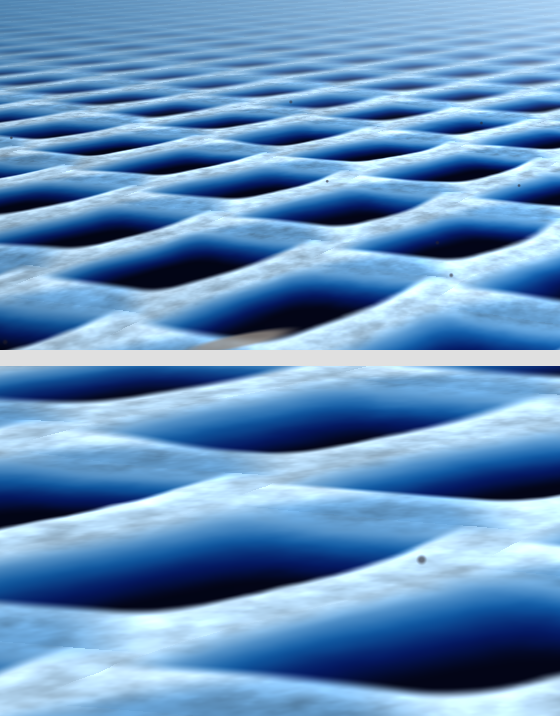
Top, the full canvas; bottom, a detail of the centre.
This texture is drawn by a Shadertoy shader. Its source:

```glsl
// Blue painted expanded-metal mesh receding in perspective with shallow focus.
// Screen points map to a sheared lattice; each cell is a hole whose far wall
// darkens with depth until the lit top of the nearer strand cuts it off.

float hash(vec2 p) {
    p = fract(p * vec2(0.1031, 0.1137));
    p += dot(p, p.yx + 33.33);
    return fract((p.x + p.y) * p.x * 17.31);
}

float noise(vec2 p) {
    vec2 cell = floor(p), f = fract(p);
    f = f * f * (3.0 - 2.0 * f);
    return mix(mix(hash(cell), hash(cell + vec2(1, 0)), f.x),
               mix(hash(cell + vec2(0, 1)), hash(cell + vec2(1, 1)), f.x), f.y);
}

float fbm(vec2 p) {
    float sum = 0.0, gain = 0.5;
    for (int k = 0; k < 3; k++) {
        sum += gain * noise(p + 50.0);
        p = mat2(1.6, 1.2, -1.2, 1.6) * p;
        gain *= 0.5;
    }
    return sum / 0.875;
}

float smoothMin(float a, float b, float k) {
    float h = max(k - abs(a - b), 0.0) / k;
    return min(a, b) - h * h * k * 0.25;
}

void mainImage(out vec4 fragColor, in vec2 fragCoord) {
    const vec3 LIGHT = vec3(0.70, 0.84, 0.95);
    const vec3 SKY = vec3(0.37, 0.61, 0.82);
    const vec3 BLUE = vec3(0.06, 0.36, 0.65);
    const vec3 NAVY = vec3(0.015, 0.09, 0.38);
    const vec3 BLACK = vec3(0.01, 0.02, 0.09);

    // Perspective ground plane, then lattice coordinates
    vec2 p = fragCoord / iResolution.xy * vec2(1.6, 1.0);
    float depth = 1.0 / (1.208 - p.y);
    vec2 ground = vec2((p.x - 0.8) * depth - 0.03, depth - 0.912);
    vec2 q = vec2(-1.544 * ground.x + 3.983 * ground.y,
                  0.919 * ground.x + 2.59 * ground.y);

    // Blur radius grows away from the focal band
    float blur = 0.002 + 0.02 * abs(p.y - 0.55);
    float soft = (blur + 0.5 / iResolution.y) * 4.0 * depth * depth;
    float detail = 1.0 - smoothstep(0.04, 0.35, soft);
    float grain = fbm(q * vec2(13.0, 17.0)) - 0.5;
    float mottle = fbm(q * vec2(3.0, 4.0)) - 0.5;

    // Hand-formed irregularity and the sway of the long ridges
    q += 0.10 * (vec2(noise(q * 1.7 + 20.0), noise(q * 1.7 + 70.0)) - 0.5);
    q.x += 0.035 * sin(6.283 * q.y) + 0.02 * grain * detail;

    // Cell-local position: a crosses the ridges, b crosses the short strands
    float row = floor(q.x + 0.5);
    float a = q.x - row;
    float along = q.y + 0.3 * a;
    float column = floor(along + 0.5);
    float b = along - column;
    float wall = smoothMin(0.5 - a, 1.3 * (0.5 - b), 0.12);
    float lip = smoothMin(a + 0.5, b + 0.5, 0.12);

    // Lit tops: pale on the ridges, bluer on the short strands
    float strand = smoothstep(0.0, 0.28, abs(b) - abs(a));
    vec3 top = mix(LIGHT, SKY, 0.85 * strand);
    top *= 1.0 + 0.35 * mottle + 0.4 * grain * detail;

    // Far wall of the hole, falling from light to shadow
    float variation = 0.9 + 0.2 * hash(vec2(row, column) + 40.0);
    float t = wall * variation * mix(1.05, 0.65, smoothstep(0.15, 0.85, p.y));
    t += 0.05 * mottle + 0.03 * grain * detail;
    float w = 0.5 * min(soft, 0.3);
    vec3 color = mix(top, SKY, smoothstep(0.0 - w, 0.13 + w, t));
    color = mix(color, BLUE, smoothstep(0.10 - w, 0.25 + w, t));
    color = mix(color, NAVY, smoothstep(0.22 - w, 0.40 + w, t));
    color = mix(color, BLACK, smoothstep(0.38 - w, 0.54 + w, t));

    // Near lip covers the hole, with a thin bright rim
    float cover = 1.0 - smoothstep(-soft, soft, lip - 0.22);
    float rim = exp(-pow((lip - 0.19) / (0.03 + soft), 2.0));
    vec3 lipColor = mix(top, SKY, 0.35 * smoothstep(0.10, 0.0, lip) * strand);
    color = mix(color, lipColor + 0.14 * rim * detail, cover);

    // Bare warm patch on the nearest strand
    vec2 patchOffset = (p - vec2(0.68, 0.025)) * mat2(0.98, 0.2, -0.2, 0.98);
    float bare = 1.0 - smoothstep(0.5, 1.1, length(patchOffset / vec2(0.18, 0.022)));
    color = mix(color, vec3(0.60, 0.57, 0.54), 0.8 * bare);

    // Sparse dirt specks, softened by defocus
    vec2 grid = p * 22.0;
    vec2 id = floor(grid);
    vec2 center = 0.25 + 0.5 * vec2(hash(id + 11.0), hash(id + 37.0));
    float speck = 1.0 - smoothstep(0.03, 0.10 + 10.0 * blur, length(fract(grid) - center));
    color = mix(color, vec3(0.16, 0.14, 0.17), 0.6 * speck * step(0.985, hash(id + 91.0)));

    // Distance haze and side light from the right
    float glow = clamp(p.x / 1.6 + 0.5 * mottle * detail, 0.0, 1.0);
    vec3 haze = mix(vec3(0.36, 0.59, 0.78), vec3(0.65, 0.79, 0.91), glow);
    color = mix(color, haze, 0.9 * smoothstep(0.62, 1.0, p.y));
    color *= mix(0.90, 1.07, p.x / 1.6);
    fragColor = vec4(clamp(color, 0.0, 1.0), 1.0);
}
```
